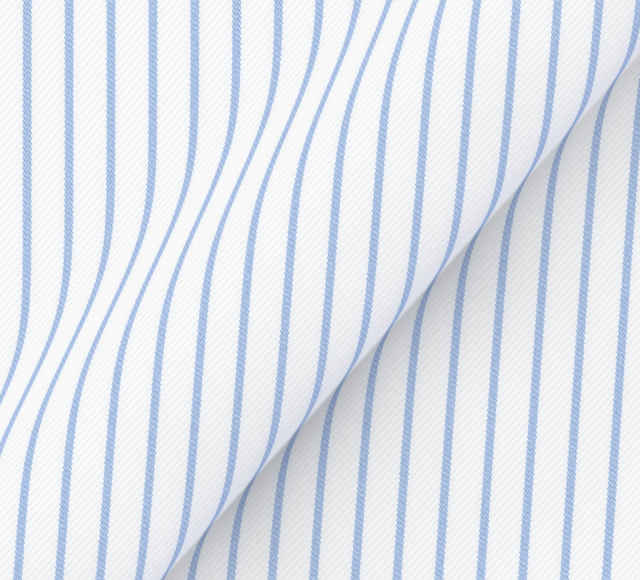
Give the GLSL for this texture, as a Shadertoy shader.

```glsl
const float TAU = 6.2831853;

// Stripes and weave, in fractions of the canvas width
const float STRIPE_PERIOD = 0.0655;
const float STRIPE_OFFSET = 0.043;
const float STRIPE_HALF = 0.0066;
const float HALO_WIDTH = 0.0125;
const float RIB_PERIOD = 0.0115;
const float RIB_SLANT = 0.85;
const float YARN_PERIOD = 0.0082;

// Folds run along lines of constant x + FOLD_SLOPE * depth
const float FOLD_SLOPE = 0.909;
const float WAVE_CENTER = 0.643;
const float WAVE_DRIFT = 0.08;
const float WAVE_SPREAD = 0.069;
const float WAVE_SHIFT = 0.043;
const float WAVE_GROWTH = 0.0325;
const float CREASE_CENTER = 1.074;
const float CREASE_SHIFT = 0.0326;
const float CREASE_SPREAD = 0.0135;
const float SHADOW_LENGTH = 0.095;

const vec3 CLOTH_WHITE = vec3(0.988, 0.988, 0.988);
const vec3 RIB_CREAM = vec3(0.952, 0.947, 0.943);
const vec3 HALO_BLUE = vec3(0.88, 0.93, 0.98);
const vec3 YARN_BLUE = vec3(0.60, 0.70, 0.86);
const vec3 YARN_LIGHT = vec3(0.80, 0.86, 0.95);
const vec3 SHADOW_TINT = vec3(0.73, 0.74, 0.765);
const vec3 FOLD_TINT = vec3(0.89, 0.90, 0.945);

vec2 hashGradient(vec2 cell) {
    vec3 q = fract(cell.xyx * vec3(0.1031, 0.1030, 0.0973));
    q += dot(q, q.yzx + 33.33);
    float angle = TAU * fract((q.x + q.y) * q.z);
    return vec2(cos(angle), sin(angle));
}

float gradientNoise(vec2 p) {
    vec2 i = floor(p), f = fract(p);
    vec2 u = f * f * f * (f * (f * 6.0 - 15.0) + 10.0);
    float a = dot(hashGradient(i), f);
    float b = dot(hashGradient(i + vec2(1, 0)), f - vec2(1, 0));
    float c = dot(hashGradient(i + vec2(0, 1)), f - vec2(0, 1));
    float d = dot(hashGradient(i + vec2(1, 1)), f - vec2(1, 1));
    return mix(mix(a, b, u.x), mix(c, d, u.x), u.y);
}

// Sideways displacement of the cloth by the soft wave and the sharp crease
float foldShift(float across, float depth) {
    float wave = (across - WAVE_CENTER + WAVE_DRIFT * depth) / WAVE_SPREAD;
    float crease = across - CREASE_CENTER;
    return (WAVE_SHIFT + WAVE_GROWTH * depth) * (1.0 + tanh(wave))
         + CREASE_SHIFT * (1.0 + crease / (abs(crease) + CREASE_SPREAD));
}

void mainImage(out vec4 fragColor, in vec2 fragCoord) {
    float pixel = 1.0 / iResolution.x;
    float x = fragCoord.x * pixel;
    float depth = (iResolution.y - fragCoord.y) * pixel;
    float across = x + FOLD_SLOPE * depth;
    float crease = across - CREASE_CENTER;

    // Flat cloth coordinates
    vec2 cloth = vec2(x + foldShift(across, depth), depth);
    float blur = max(fwidth(cloth.x), pixel);
    float detail = 1.0 - smoothstep(0.3, 0.9, blur / YARN_PERIOD);
    float grain = gradientNoise(cloth * vec2(170.0, 210.0));

    // Twill ground: slanted ribs broken by fine weft rows
    float rib = 0.5 + 0.5 * sin(TAU * (cloth.x + RIB_SLANT * depth) / RIB_PERIOD);
    float weft = 0.5 + 0.5 * sin(TAU * (depth - 0.3 * cloth.x) / YARN_PERIOD);
    float weave = rib * (0.6 + 0.4 * weft) + 0.35 * grain;
    vec3 color = mix(CLOTH_WHITE, RIB_CREAM, clamp(weave, 0.0, 1.0) * detail);

    // Stripe with a pale halo and a ragged, twisted yarn edge
    float phase = fract((cloth.x - STRIPE_OFFSET) / STRIPE_PERIOD + 0.5) - 0.5;
    float offset = phase * STRIPE_PERIOD;
    float halo = exp(-offset * offset / (HALO_WIDTH * HALO_WIDTH));
    color = mix(color, HALO_BLUE, 0.5 * halo);

    float twist = TAU * (depth + 0.55 * offset) / YARN_PERIOD;
    float ragged = 0.0008 * sin(twist + 9.0 * sign(offset)) + 0.0012 * grain;
    float edge = STRIPE_HALF + ragged * detail;
    float soft = 0.7 * blur;
    float stripe = 1.0 - smoothstep(edge - soft, edge + soft, abs(offset));
    float plies = sin(twist) * cos(TAU * offset / (1.25 * STRIPE_HALF));
    float light = clamp(0.32 + (0.38 * plies + 0.45 * grain) * detail, 0.0, 1.0);
    color = mix(color, mix(YARN_BLUE, YARN_LIGHT, light), stripe * 0.95);

    // Lavender turn before the crease, soft shadow behind it
    float drift = gradientNoise(vec2(x, depth) * 4.0);
    float turn = exp(-abs(crease) / 0.045) * (1.0 - smoothstep(-0.003, 0.005, crease));
    float shade = smoothstep(-0.003, 0.006, crease) * exp(-max(crease, 0.0) / SHADOW_LENGTH);
    shade *= 0.78 + 0.22 * smoothstep(0.1, 0.5, depth) + 0.25 * drift;
    color *= mix(vec3(1), FOLD_TINT, turn);
    color *= mix(vec3(1), SHADOW_TINT, clamp(shade, 0.0, 1.0));

    // Gentle dimming on the rise between wave and crease
    float rise = smoothstep(0.72, 1.0, across) * (1.0 - 0.4 * smoothstep(1.2, 1.5, across));
    color *= 1.0 - 0.02 * rise * (1.0 + drift);

    fragColor = vec4(clamp(color, 0.0, 1.0), 1.0);
}
```
